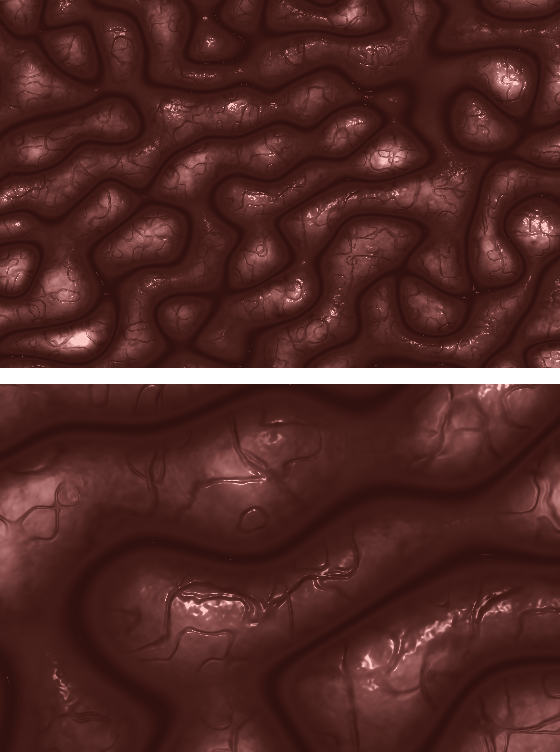
Top: the whole. Bottom: its middle third, enlarged.
Reproduce this texture procedurally as a Shadertoy shader.

```glsl
// Wet, dark red folded tissue: rounded winding bulges, furrows, fine creases and glints.

float hash(vec2 p) {
    vec3 q = fract(vec3(p.xyx) * 0.1031);
    q += dot(q, q.yzx + 33.33);
    return fract((q.x + q.y) * q.z);
}

float noise(vec2 p) {
    vec2 cell = floor(p), f = fract(p);
    f = f * f * (3.0 - 2.0 * f);
    return mix(mix(hash(cell), hash(cell + vec2(1, 0)), f.x),
               mix(hash(cell + vec2(0, 1)), hash(cell + vec2(1, 1)), f.x), f.y);
}

float fbm(vec2 p) {
    float sum = 0.0, amp = 0.5;
    for (int i = 0; i < 4; i++) {
        sum += amp * noise(p);
        p = mat2(1.6, 1.2, -1.2, 1.6) * p + 7.3;
        amp *= 0.5;
    }
    return sum;
}

// Distance-like value from the furrows: random waves of similar length, folded at zero
float foldField(vec2 p) {
    p += 0.055 * (vec2(noise(p * 8.0), noise(p * 8.0 + 41.0)) - 0.5);
    float sum = 0.0;
    for (int i = 0; i < 18; i++) {
        float id = float(i);
        float angle = id * 2.4 + hash(vec2(id, 3.0));
        float frequency = mix(17.0, 36.0, hash(vec2(id, 9.0)));
        float phase = 6.2832 * hash(vec2(id, 17.0));
        sum += cos(dot(p, vec2(cos(angle), sin(angle))) * frequency + phase);
    }
    sum *= 0.333;
    return sqrt(sum * sum + 0.004);
}

// Thin branching creases, 1 on the line
float creases(vec2 p) {
    vec2 q = p + 0.04 * vec2(fbm(p * 15.0), fbm(p * 15.0 + 23.0));
    float coarse = abs(noise(q * 17.0) - 0.5);
    float fine = abs(noise(q * 36.0 + 5.0) - 0.5);
    return max(1.0 - smoothstep(0.0, 0.07, coarse),
               0.7 - 0.7 * smoothstep(0.0, 0.1, fine));
}

// Surface height, with the fold value in y and the crease value in z
vec3 surface(vec2 p) {
    float fold = foldField(p);
    float crease = creases(p) * smoothstep(0.3, 1.2, fold);
    float height = 0.105 * (1.0 - exp(-1.2 * fold));
    height += 0.011 * fbm(p * 34.0) - 0.003 * crease;
    return vec3(height, fold, crease);
}

// Ramp from furrow to glint; tone 0 is the main dark red
vec3 tissueColor(float tone) {
    vec3 shades[8] = vec3[8](
        vec3(0.14, 0.045, 0.04), vec3(0.22, 0.08, 0.07),
        vec3(0.29, 0.13, 0.11), vec3(0.37, 0.19, 0.18),
        vec3(0.49, 0.27, 0.26), vec3(0.63, 0.39, 0.38),
        vec3(0.78, 0.53, 0.53), vec3(0.98, 0.78, 0.76));
    vec3 color = shades[0];
    for (int i = 1; i < 8; i++)
        color = mix(color, shades[i], clamp(tone + 2.0 - float(i), 0.0, 1.0));
    return color;
}

void mainImage(out vec4 fragColor, in vec2 fragCoord) {
    vec2 p = fragCoord / iResolution.y + 2.0;

    // Normal from the height slope
    float e = 0.0016;
    vec3 here = surface(p);
    vec2 slope = vec2(surface(p + vec2(e, 0)).x, surface(p + vec2(0, e)).x) - here.x;
    vec3 normal = normalize(vec3(-slope / e, 1.0));
    float fold = here.y;

    // Bulges brighten towards their tops; a faint rim lines each furrow
    float mottle = fbm(p * 22.0 + 60.0);
    float tone = 1.85 * fold * normal.z * (0.4 + 1.2 * mottle) - 0.08;
    tone += 0.28 * exp(-50.0 * (fold - 0.36) * (fold - 0.36));
    tone -= 0.5 * exp(-30.0 * fold * fold);
    tone -= 0.75 * here.z;
    tone += 0.4 * (noise(p * 140.0) - 0.5) * smoothstep(0.1, 1.0, fold);

    // Wet sheen and broken sharp glints
    float facing = max(dot(normal, normalize(vec3(0.08, 0.34, 1.0))), 0.0);
    float patches = smoothstep(0.4, 0.7, noise(p * 13.0 + 30.0));
    tone += 0.6 * pow(facing, 16.0) * smoothstep(0.3, 1.2, fold);
    tone += 4.2 * pow(facing, 100.0) * patches * (0.5 + mottle);

    fragColor = vec4(tissueColor(tone), 1.0);
}
```
